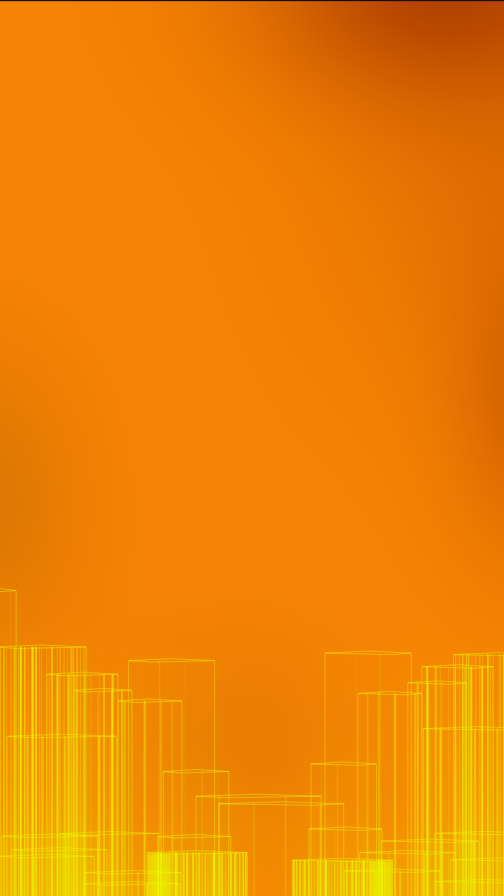
Give the GLSL for this background, as a Shadertoy shader.

```glsl
// A glowing wireframe skyline at the foot of a warm orange backdrop.
// Soft elliptical shadows tint the backdrop; thin boxes with jittered
// vertical strands are looped over and mirrored to form the two city sides.

const float MIRROR_SUM = 1.071;   // x + mirrored x, in canvas widths
const float LINE_HALF = 0.0009;   // half the line thickness
const float SIDE_LIFT = 0.015;    // height change of the mirrored side
const int TOWERS = 12;
const int SLABS = 5;

const vec3 ORANGE = vec3(0.965, 0.512, 0.01);
const vec3 RUST = vec3(0.68, 0.24, 0.0);
const vec3 COPPER = vec3(0.77, 0.33, 0.0);
const vec3 OCHRE = vec3(0.81, 0.44, 0.01);
const vec3 YELLOW = vec3(0.92, 0.97, 0.0);

// Left edge, right edge, roof height, strand count.
// A negative count lowers the mirrored copy instead of raising it.
const vec4 towers[TOWERS] = vec4[TOWERS](
    vec4(-0.03, 0.032, 0.606, 3.0), vec4(-0.01, 0.171, 0.494, -26.0),
    vec4(0.093, 0.234, 0.44, 9.0), vec4(0.146, 0.262, 0.408, 4.0),
    vec4(0.234, 0.361, 0.387, 4.0), vec4(0.255, 0.426, 0.467, 2.0),
    vec4(0.324, 0.454, 0.247, 3.0), vec4(0.389, 0.637, 0.198, -2.0),
    vec4(0.014, 0.231, 0.317, 8.0), vec4(0.12, 0.315, 0.124, -4.0),
    vec4(0.292, 0.491, 0.086, -34.0), vec4(0.313, 0.458, 0.118, 2.0));

float hash(vec2 p) {
    return fract(sin(dot(p, vec2(127.1, 311.7))) * 43758.5453);
}

// Antialiased coverage of a line that may be thinner than a pixel
float stroke(float dist, float halfWidth, float pixel) {
    return clamp((halfWidth + 0.5 * pixel - dist) / pixel, 0.0, min(1.0, 2.0 * halfWidth / pixel));
}

float blob(vec2 p, vec2 center, vec2 radius) {
    vec2 q = (p - center) / radius;
    return exp(-dot(q, q));
}

vec3 backdrop(vec2 uv) {
    vec3 col = ORANGE;
    col = mix(col, COPPER, 0.42 * blob(uv, vec2(1.05, 0.82), vec2(0.38, 0.25)));
    col = mix(col, COPPER, 0.65 * blob(uv, vec2(1.06, 0.56), vec2(0.16, 0.17)));
    col = mix(col, RUST, 0.95 * blob(uv, vec2(0.89, 1.02), vec2(0.36, 0.13)));
    col = mix(col, OCHRE, 0.65 * blob(uv, vec2(-0.04, 0.44), vec2(0.19, 0.16)));
    return mix(col, OCHRE, 0.3 * blob(uv, vec2(0.47, 0.17), vec2(0.25, 0.12)));
}

// Light from one wireframe box: edges, roof, inner strands and haze
float towerLight(vec2 p, vec4 box, float seed, float pixel) {
    float width = box.y - box.x;
    float count = abs(box.w);
    float t = (p.x - box.x) / width;
    float inside = step(0.0, t) * step(t, 1.0);
    float below = smoothstep(-pixel, pixel, box.z - p.y);

    // Nearly flat roof seen edge-on
    float ridge = min(t / 0.5, (1.0 - t) / 0.5);
    float eave = min(t / 0.25, (1.0 - t) / 0.75);
    float roof = stroke(abs(p.y - box.z - 0.004 * ridge), LINE_HALF, pixel)
               + stroke(abs(p.y - box.z + 0.003 * eave), LINE_HALF, pixel);

    // Outer edges and one jittered strand per cell
    float edges = stroke(min(abs(p.x - box.x), abs(p.x - box.y)), LINE_HALF, pixel);
    float cell = floor(t * count);
    float center = (cell + 0.2 + 0.6 * hash(vec2(cell, seed))) / count;
    float power = hash(vec2(cell + 7.0, seed + 3.0));
    float strand = stroke(abs(t - center) * width, LINE_HALF * (0.8 + 1.4 * power), pixel);

    float density = count / width;
    float depth = 1.0 - clamp(p.y / 0.55, 0.0, 1.0);
    float haze = density * 0.0016 * depth * depth;
    float strands = strand * (0.15 + 0.85 * power * power) * (0.4 + density * 0.008);

    // Faint halo around the box
    vec2 away = max(vec2(max(box.x - p.x, p.x - box.y), p.y - box.z), 0.0);
    float halo = 0.018 * exp(-length(away) * 35.0);
    return inside * (roof * 0.6 + below * (strands + haze)) + below * edges * 0.5 + halo;
}

// One side of the city; lift is zero for the side as listed
float cityLight(vec2 p, float lift, float pixel) {
    float light = 0.0;
    for (int i = 0; i < TOWERS; i++) {
        vec4 box = towers[i];
        box.z += lift * sign(box.w);
        light += towerLight(p, box, float(i), pixel);
    }
    // Low scattered slabs along the ground
    for (int i = 0; i < SLABS; i++) {
        float seed = float(i) + 20.0 + lift * 100.0;
        float left = 0.26 * hash(vec2(seed, 1.0)) - 0.06;
        float top = 0.02 + 0.022 * (float(i) + hash(vec2(seed, 2.0)));
        light += towerLight(p, vec4(left, left + 0.19, top, 4.0), seed, pixel);
    }
    // Bright lamp-like front of the near block
    float front = smoothstep(0.0, 0.006, 0.024 - abs(p.x - 0.315));
    return light + 0.75 * front * smoothstep(-pixel, pixel, 0.083 - lift - p.y);
}

void mainImage(out vec4 fragColor, in vec2 fragCoord) {
    float pixel = 1.0 / iResolution.x;
    vec2 p = fragCoord * pixel;
    vec2 uv = fragCoord / iResolution.xy;
    vec3 col = backdrop(uv);

    vec2 mirrored = vec2(MIRROR_SUM - p.x, p.y);
    float light = cityLight(p, 0.0, pixel) + cityLight(mirrored, SIDE_LIFT, pixel);
    col = mix(col, YELLOW, 1.0 - exp(-light));

    // Thin dark rim along the top
    float rim = stroke(iResolution.y * pixel - p.y, 0.0023, pixel);
    fragColor = vec4(mix(col, vec3(0.08, 0.06, 0.02), rim), 1.0);
}
```
